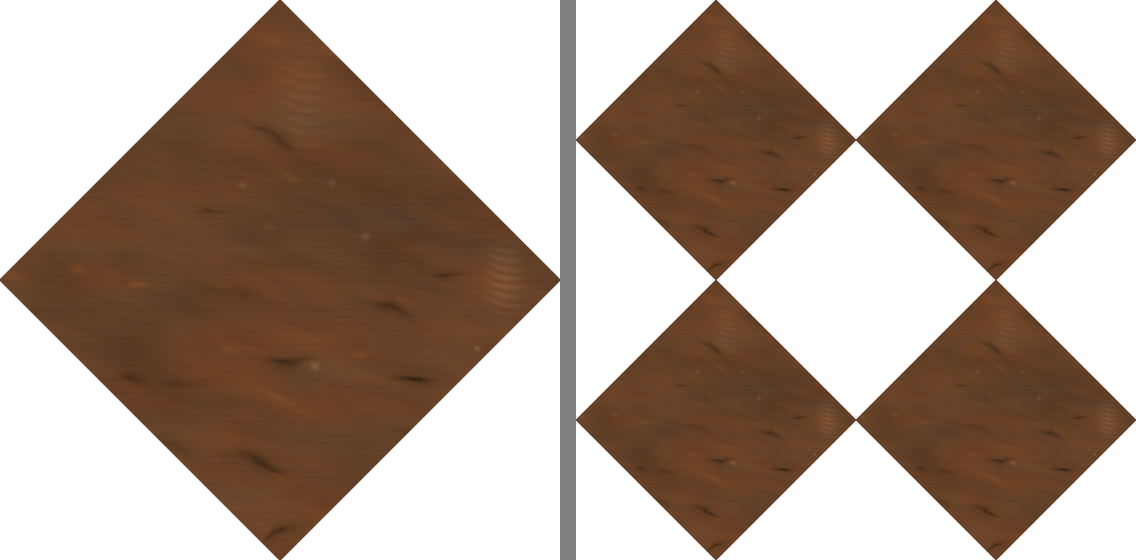
Left: one tile. Right: repeated 2 by 2.
Reproduce this texture procedurally as a WebGL 2 fragment shader.

```glsl
#version 300 es
precision highp float;
// Draws a repeating diamond of dark brown, finely grained wood on a white ground.
uniform vec2 u_resolution;
out vec4 fragColor;

const float TAU = 6.2831853;

float hash(vec2 p) {
    return fract(sin(dot(p, vec2(127.1, 311.7))) * 43758.5453);
}

// Value noise that wraps after a whole number of cells.
float wrapNoise(vec2 p, vec2 period, float seed) {
    vec2 cell = floor(p);
    vec2 f = fract(p);
    f = f * f * (3.0 - 2.0 * f);
    vec2 lo = mod(cell, period) + seed;
    vec2 hi = mod(cell + 1.0, period) + seed;
    return mix(mix(hash(lo), hash(vec2(hi.x, lo.y)), f.x),
               mix(hash(vec2(lo.x, hi.y)), hash(hi), f.x), f.y);
}

float wrapFbm(vec2 uv, vec2 period, float seed) {
    float sum = 0.0;
    float weight = 0.5;
    for (int i = 0; i < 4; i++) {
        sum += weight * wrapNoise(uv * period, period, seed);
        period *= 2.0;
        seed += 17.0;
        weight *= 0.5;
    }
    return sum / 0.9375;
}

// Soft elongated marks, scattered one per occupied cell.
float flecks(vec2 uv, float cells, float density, vec2 size, float seed) {
    vec2 p = uv * cells;
    vec2 home = floor(p);
    float cover = 0.0;
    for (int y = -1; y <= 1; y++) {
        for (int x = -1; x <= 1; x++) {
            vec2 cell = home + vec2(x, y);
            vec2 id = mod(cell, cells) + seed;
            vec2 centre = cell + 0.15 + 0.7 * vec2(hash(id + 3.1), hash(id + 7.7));
            float angle = -0.15 + 0.7 * (hash(id + 11.3) - 0.5);
            float c = cos(angle);
            float s = sin(angle);
            vec2 d = mat2(c, -s, s, c) * (p - centre) / cells;
            vec2 extent = size * mix(0.6, 1.3, hash(id + 19.9));
            d.y += d.x * d.x * 6.0 * (hash(id + 23.5) - 0.5);
            float present = step(hash(id), density) * mix(0.45, 1.0, hash(id + 29.3));
            cover = max(cover, present * exp(-dot(d / extent, d / extent)));
        }
    }
    return cover;
}

// Curved pale ridges stacked inside a soft oval.
float ripples(vec2 uv, vec2 centre, vec2 size, float count) {
    vec2 d = uv - centre;
    d -= round(d);
    float oval = exp(-dot(d / size, d / size));
    float ridge = 0.5 + 0.5 * sin(TAU * count * (d.y + 0.2 * d.x - 5.0 * d.x * d.x));
    return oval * (0.35 + 0.65 * ridge);
}

vec3 woodColour(vec2 uv) {
    vec2 bend = vec2(wrapFbm(uv, vec2(6.0), 5.0), wrapFbm(uv, vec2(9.0), 41.0)) - 0.5;
    vec2 warped = uv + bend * vec2(0.05, 0.035);
    vec2 slanted = warped + vec2(0.0, 0.25 * warped.x);

    // Broad stains and slanting grain
    float stain = wrapFbm(warped, vec2(4.0, 5.0), 63.0);
    float grain = wrapFbm(slanted, vec2(9.0, 32.0), 87.0);
    float tone = 0.48 + 0.8 * (stain - 0.5) + 0.75 * (grain - 0.5);
    vec3 colour = mix(vec3(0.345, 0.225, 0.145), vec3(0.455, 0.28, 0.16), clamp(tone, 0.0, 1.0));

    // Olive and russet drift, with faint level threads
    float drift = wrapFbm(uv, vec2(7.0, 18.0), 131.0) - 0.5;
    colour += drift * vec3(0.04, -0.025, -0.045);
    colour += 0.005 * sin(TAU * 80.0 * uv.y) * vec3(1.0, 0.8, 1.2);

    // Warm flecks, pale nicks and ridges
    float breakup = smoothstep(0.25, 0.65, wrapFbm(slanted, vec2(20.0, 48.0), 157.0));
    float warm = flecks(warped, 9.0, 0.45, vec2(0.022, 0.008), 179.0);
    colour = mix(colour, vec3(0.57, 0.33, 0.16), 0.6 * warm * breakup);
    float pale = flecks(uv, 11.0, 0.12, vec2(0.008, 0.007), 211.0);
    pale = max(0.5 * pale, 0.42 * ripples(uv, vec2(0.9, 0.5), vec2(0.03, 0.06), 62.0));
    pale = max(pale, 0.22 * ripples(uv, vec2(0.54, 0.82), vec2(0.04, 0.08), 48.0));
    colour = mix(colour, vec3(0.62, 0.46, 0.31), pale);

    // Dark cracks with smoky surroundings
    vec2 ragged = uv + bend * vec2(0.09, 0.07);
    float smoke = flecks(ragged, 7.0, 0.45, vec2(0.038, 0.016), 239.0);
    float crack = flecks(ragged, 7.0, 0.45, vec2(0.036, 0.0055), 239.0);
    float dark = (0.35 * smoke + 0.5 * crack) * (0.35 + 0.65 * breakup);
    return mix(colour, vec3(0.16, 0.11, 0.075), dark);
}

void main() {
    vec2 uv = gl_FragCoord.xy / u_resolution;
    vec2 fromCentre = abs(uv - 0.5);
    float edge = (fromCentre.x + fromCentre.y - 0.502) * 0.7071;
    float pixel = 1.0 / min(u_resolution.x, u_resolution.y);
    float outside = smoothstep(-0.7 * pixel, 0.7 * pixel, edge);
    fragColor = vec4(mix(woodColour(uv), vec3(1.0), outside), 1.0);
}
```
